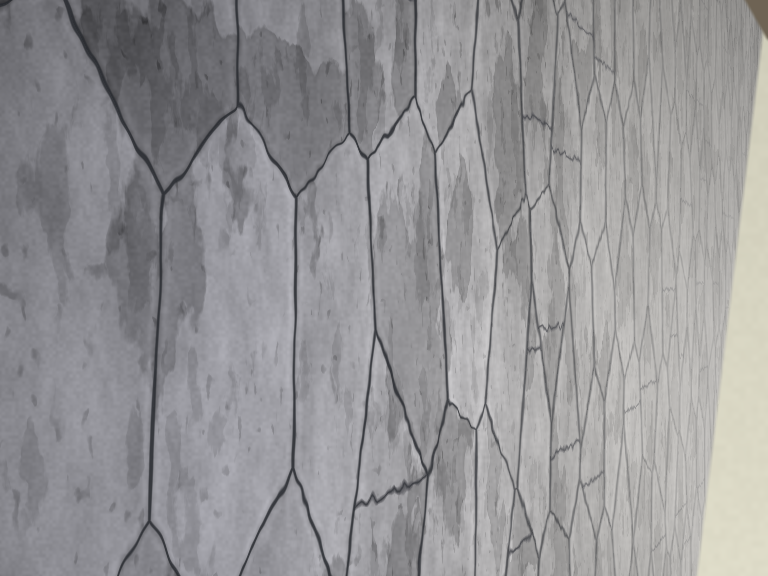
Write a WebGL 2 fragment shader that draws this texture.

```glsl
#version 300 es
precision highp float;
// A wall of tall, irregular grey stone slabs receding to the right, ending at a cream strip.
// Canvas points are projected onto the wall; stretched, staggered Voronoi cells form the slabs,
// with thin dark joints, ragged stains, flakes and fine grain laid over a soft light falloff.

#define VANISH_X 1.493    // where the wall would recede to infinity
#define COLUMNS 10.4      // half-slab columns per inverse depth
#define RISE 2.9          // vertical cell scale
#define ROW 3.3           // slab spacing along a column
#define JOINT 0.0017      // half width of a joint at unit depth
#define CROSS_JOINT 0.009
#define STAIN 0.115
#define GRAIN 0.04
#define VIGNETTE 0.32

uniform vec2 u_resolution;
out vec4 fragColor;

vec2 hash2(vec2 p) {
  vec3 a = fract(p.xyx * vec3(0.1031, 0.1030, 0.0973));
  a += dot(a, a.yzx + 33.33);
  return fract((a.xx + a.yz) * a.zy);
}

float noise(vec2 p) {
  vec2 i = floor(p), f = fract(p);
  f = f * f * (3.0 - 2.0 * f);
  float low = mix(hash2(i).x, hash2(i + vec2(1, 0)).x, f.x);
  float high = mix(hash2(i + vec2(0, 1)).x, hash2(i + vec2(1, 1)).x, f.x);
  return mix(low, high, f.y);
}

float fbm(vec2 p) {
  float sum = 0.0, amp = 0.5;
  for (int i = 0; i < 5; i++) {
    sum += amp * noise(p);
    p = p * 2.03 + 7.3;
    amp *= 0.5;
  }
  return sum;
}

// Centre of the slab with the given column and row.
vec2 slabCentre(vec2 id) {
  vec2 jitter = hash2(id + 61.0) - 0.5;
  return vec2(id.x + 0.5 + 0.5 * jitter.x,
              ROW * (id.y + 0.5 + 0.5 * mod(id.x, 2.0) + 0.4 * jitter.y));
}

// Returns the slab id and the canvas distance to its nearest side.
vec3 slabs(vec2 q, float depth) {
  vec2 cell = floor(q / vec2(1.0, ROW)), id = cell, centre = q;
  float best = 1e5, edge = 1e5;
  for (int j = -2; j <= 1; j++) for (int i = -3; i <= 3; i++) {
    vec2 other = cell + vec2(i, j), s = slabCentre(other);
    float d = dot(s - q, s - q);
    if (d < best) { best = d; id = other; centre = s; }
  }
  for (int j = -2; j <= 1; j++) for (int i = -3; i <= 3; i++) {
    vec2 s = slabCentre(cell + vec2(i, j)), gap = s - centre;
    if (dot(gap, gap) < 1e-4) continue;
    vec2 n = normalize(gap);
    vec2 slope = vec2(n.x * COLUMNS / (depth * depth) + n.y * q.y / depth, n.y * RISE / depth);
    edge = min(edge, dot(0.5 * (s + centre) - q, n) / length(slope));
  }
  return vec3(id, edge);
}

void main() {
  vec2 p = gl_FragCoord.xy / u_resolution.y;
  float px = 1.0 / u_resolution.y;

  // Projection onto the wall
  float depth = max(VANISH_X - p.x, 0.12);
  vec2 q = vec2(COLUMNS, RISE * (p.y - 0.5)) / depth;
  vec2 wall = vec2(0.5 * COLUMNS, 2.2 * (p.y - 0.5)) / depth;
  float near = smoothstep(0.18, 0.75, depth);
  vec2 wobble = vec2(noise(wall * vec2(4, 9)), noise(wall * 14.0 + 40.0)) - 0.5;
  vec2 bent = q + wobble * vec2(0.045, 0.06);
  vec3 slab = slabs(bent, depth);
  vec2 pick = hash2(slab.xy + 17.0);

  // Light falloff and slab tone
  vec2 off = (p - vec2(0.88, 0.36)) * vec2(0.7, 0.95);
  float tone = mix(0.635, 0.715, smoothstep(0.1, 1.15, p.x)) - VIGNETTE * dot(off, off);
  tone += 0.06 * smoothstep(0.9, 1.25, p.x) * (1.0 - smoothstep(0.1, 0.8, p.y));
  tone += 0.05 * (pick.x - 0.5) * near;

  // Ragged stains with darker rims, vertical flakes, small pits and grain
  vec2 torn = wall + 0.09 * (vec2(fbm(wall * 9.0), fbm(wall * 9.0 + 31.0)) - 0.48);
  float mottle = fbm(wall * vec2(7, 5));
  float cloud = fbm(torn * vec2(1.9, 1.2) + pick * 9.0) + 0.18 * (mottle - 0.48);
  float stain = smoothstep(0.515, 0.55, cloud);
  float stainRim = stain * (1.0 - smoothstep(0.535, 0.59, cloud));
  float detail = mix(0.3, 1.0, near);
  tone -= (STAIN * stain * (0.3 + 1.2 * mottle) + 0.02 * stainRim) * detail;
  tone += 0.14 * (mottle - 0.48) * detail;
  tone += 0.2 * (fbm(wall * vec2(1.1, 0.8) + 12.0) - 0.48) * detail;
  float flake = fbm(torn * vec2(8, 4) + 23.0) + 0.25 * (cloud - 0.5);
  tone -= 0.06 * smoothstep(0.57, 0.65, flake) * detail;
  vec2 pitAt = torn * vec2(22, 17);
  float pit = noise(pitAt), lit = noise(pitAt + vec2(0.5, 0.3));
  tone -= 0.09 * smoothstep(0.84, 0.97, pit) * near;
  tone += 0.025 * (lit - pit) * near;
  tone += GRAIN * (noise(p * 170.0) - 0.5) * detail;

  // Joints with a soft shadow and a pale worn rim
  float width = JOINT * depth * (0.5 + 1.1 * noise(wall * 5.0 + 5.0));
  float joint = 1.0 - smoothstep(width - 0.6 * px, width + 1.3 * px, slab.z);
  float reach = slab.z / (0.0045 * depth);
  tone += (0.03 * exp(-pow(reach - 2.2, 2.0)) - 0.06 * exp(-reach * reach)) * detail;

  // Rough level cross joints through some slabs
  float level = slabCentre(slab.xy).y + (pick.x - 0.5) * 1.2;
  float ragged = (fbm(wall * vec2(6, 10)) - 0.48) * 0.02 * depth;
  float cross = abs((bent.y - level) * depth / RISE + ragged);
  float has = step(0.55, pick.y);
  float edgeNoise = 0.4 + 1.2 * noise(wall * vec2(18, 12));
  float band = has * (1.0 - smoothstep(0.3, 1.0, cross / (CROSS_JOINT * depth * edgeNoise + px)));
  float core = has * (1.0 - smoothstep(0.0, 0.002 * depth * edgeNoise + 1.3 * px, cross));
  float fade = mix(0.07, 1.0, smoothstep(0.2, 0.85, depth));
  vec3 tint = mix(vec3(0.985, 0.985, 1.03), vec3(1.01, 1.0, 0.985), smoothstep(0.3, 1.2, p.x));
  vec3 color = tone * tint;
  color = mix(color, vec3(0.34, 0.34, 0.36), 0.8 * band * fade);
  color = mix(color, vec3(0.16, 0.17, 0.19), max(0.85 * joint, 0.65 * core) * fade);

  // Cream strip beyond the wall and the brown corner above it
  float blur = 0.003 + px;
  float strip = smoothstep(-blur, blur, p.x - 1.21 - 0.1215 * p.y);
  vec3 cream = vec3(0.87, 0.86, 0.785) + 0.02 * (noise(p * 90.0) - 0.5) - 0.06 * p.y;
  color = mix(color, cream, strip);
  float corner = smoothstep(-blur, blur, p.x - 1.293 - 0.57 * (1.0 - p.y));
  corner *= smoothstep(0.93 - blur, 0.93 + blur, p.y);
  color = mix(color, vec3(0.43, 0.39, 0.33), corner);

  fragColor = vec4(clamp(color, 0.0, 1.0), 1.0);
}
```
